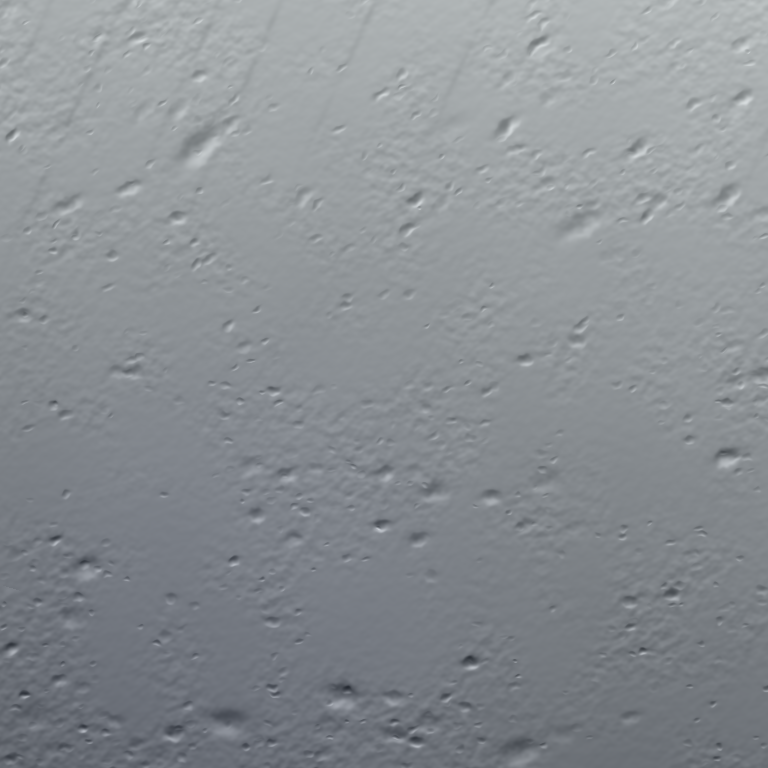
This texture is drawn by a three.js fragment shader. Its source:

```glsl
// Draws rain drops and faint slanted streaks on a misty grey window pane.
varying vec2 vUv;

#define SHADE_LOW vec3(0.393, 0.411, 0.436)
#define SHADE_HIGH vec3(0.704, 0.725, 0.728)
#define DROP_SCALE 13.0
#define DROP_RADIUS 0.32
#define DROP_DENSITY 0.62
#define DROP_CONTRAST 0.33
#define RELIEF_SCALE 72.0
#define RELIEF_CONTRAST 0.075
#define STREAK_SPACING 0.115
#define STREAK_DEPTH 0.060

float hash(vec2 p) {
  vec3 q = fract(vec3(p.xyx) * 0.1031);
  q += dot(q, q.yzx + 33.33);
  return fract((q.x + q.y) * q.z);
}

vec2 hash2(vec2 p) {
  return vec2(hash(p + 17.3), hash(p + 71.9));
}

float cornerSlope(vec2 cell, vec2 offset) {
  float angle = 6.2832 * hash(cell + 5.7);
  return dot(vec2(cos(angle), sin(angle)), offset);
}

// Gradient noise, roughly -0.7 to 0.7
float gradientNoise(vec2 p) {
  vec2 i = floor(p);
  vec2 f = p - i;
  vec2 u = f * f * f * (f * (f * 6.0 - 15.0) + 10.0);
  float low = mix(cornerSlope(i, f), cornerSlope(i + vec2(1.0, 0.0), f - vec2(1.0, 0.0)), u.x);
  float high = mix(cornerSlope(i + vec2(0.0, 1.0), f - vec2(0.0, 1.0)),
                   cornerSlope(i + 1.0, f - 1.0), u.x);
  return mix(low, high, u.y);
}

// Where drops gather, 0 to 1
float wetness(vec2 p) {
  float corner = smoothstep(0.55, 0.1, length(p * vec2(0.8, 1.2)));
  float patches = 0.8 * gradientNoise(p * 5.3 + 40.4) + 0.7 * gradientNoise(p * 13.0 + 7.6);
  return smoothstep(-0.36, 0.5, patches + 0.1 * corner);
}

vec2 rotate(vec2 p, float angle) {
  float c = cos(angle);
  float s = sin(angle);
  return vec2(c * p.x + s * p.y, c * p.y - s * p.x);
}

// One lens: dark cap above, bright rim below
float dropShade(vec2 q) {
  float r = length(q);
  float body = smoothstep(1.1, 0.6, r);
  vec2 rim = (q + vec2(0.0, 0.55)) * vec2(1.4, 2.6);
  vec2 cap = (q - vec2(0.0, 0.42)) * vec2(1.1, 2.0);
  return -0.45 * body * q.y + 0.50 * exp(-dot(rim, rim)) - 0.50 * exp(-dot(cap, cap));
}

// Scattered drops of one size range, slanted by the wind higher up
float dropLayer(vec2 p, float scale, float density) {
  vec2 grid = p * scale;
  vec2 base = floor(grid);
  float shade = 0.0;
  for (int j = -1; j <= 1; j++) {
    for (int i = -1; i <= 1; i++) {
      vec2 cell = base + vec2(float(i), float(j));
      vec2 seed = cell + floor(scale) * 3.0;
      vec2 center = cell + 0.1 + 0.8 * hash2(seed);
      vec2 place = center / scale;
      float present = step(hash(seed + 3.1), density * wetness(place));
      float size = DROP_RADIUS * mix(0.5, 1.0, pow(hash(seed + 9.4), 1.4));
      float height = smoothstep(0.25, 0.95, place.y);
      float stretch = mix(1.1, 2.2, (0.25 + 0.75 * height) * hash(seed + 23.0));
      float angle = mix(0.1, 0.65, height) + 0.5 * (hash(seed + 44.0) - 0.5);
      vec2 q = rotate(grid - center, angle) / (size * vec2(stretch, 0.9));
      float strength = mix(0.2, 1.0, pow(hash(seed + 31.7), 1.6));
      shade += present * strength * dropShade(q);
    }
  }
  return shade;
}

// Embossed roughness, lit from below
float relief(vec2 p, float scale) {
  vec2 q = rotate(p, 0.4) * scale * vec2(0.85, 1.0);
  return gradientNoise(q - vec2(0.1, 0.45)) - gradientNoise(q);
}

// Thin dark trails, fading downwards from the top
float streaks(vec2 p) {
  float lane = (p.x - 0.45 * p.y + 0.008 * gradientNoise(p * 5.0)) / STREAK_SPACING;
  float id = floor(lane);
  float off = (fract(lane) - mix(0.25, 0.75, hash(vec2(id, 8.0)))) * STREAK_SPACING;
  float line = exp(-pow(off / 0.005, 2.0));
  float end = mix(0.60, 0.85, hash(vec2(id, 2.0)));
  float broken = 0.6 + 1.1 * gradientNoise(vec2(id * 7.3, p.y * 22.0));
  return line * broken * smoothstep(end - 0.1, end + 0.2, p.y) * step(0.25, hash(vec2(id, 5.0)));
}

void main() {
  // Misty backdrop, lighter towards the top right, bluer at the lower left
  float light = 0.87 * vUv.y + 0.13 * vUv.x + 0.05 * gradientNoise(vUv * 2.3 + 9.4);
  light += 0.03 * gradientNoise(vUv * 8.0 + 3.3) - 0.09 * light * (1.0 - light);
  vec3 color = mix(SHADE_LOW, SHADE_HIGH, light);
  color.b += 0.012 * smoothstep(0.5, 0.1, length(vUv - vec2(0.3, 0.2)));

  // Drops in three sizes, with ragged outlines
  vec2 ragged = vec2(gradientNoise(vUv * 45.0), gradientNoise(vUv * 45.0 + 90.4));
  vec2 frayed = vec2(gradientNoise(vUv * 110.0 + 30.0), gradientNoise(vUv * 110.0 + 60.2));
  vec2 p = vUv + 0.0045 * ragged + 0.0025 * frayed;
  float largeShare = mix(0.85, 0.35, smoothstep(0.1, 0.5, vUv.y + 0.3 * vUv.x));
  float drops = dropLayer(p, DROP_SCALE, DROP_DENSITY * largeShare)
              + dropLayer(p, DROP_SCALE * 1.9, DROP_DENSITY * 0.85)
              + 0.65 * dropLayer(p, DROP_SCALE * 3.5, DROP_DENSITY);
  color += DROP_CONTRAST * mix(1.0, 0.7, vUv.y) * drops;

  // Roughness at two scales, stronger where the pane is wet
  float rough = relief(vUv, RELIEF_SCALE) + 0.7 * relief(vUv + 0.37, RELIEF_SCALE * 1.8);
  color += RELIEF_CONTRAST * rough * mix(0.15, 1.0, wetness(vUv));
  color -= STREAK_DEPTH * streaks(vUv);
  gl_FragColor = vec4(clamp(color, 0.0, 1.0), 1.0);
}
```
